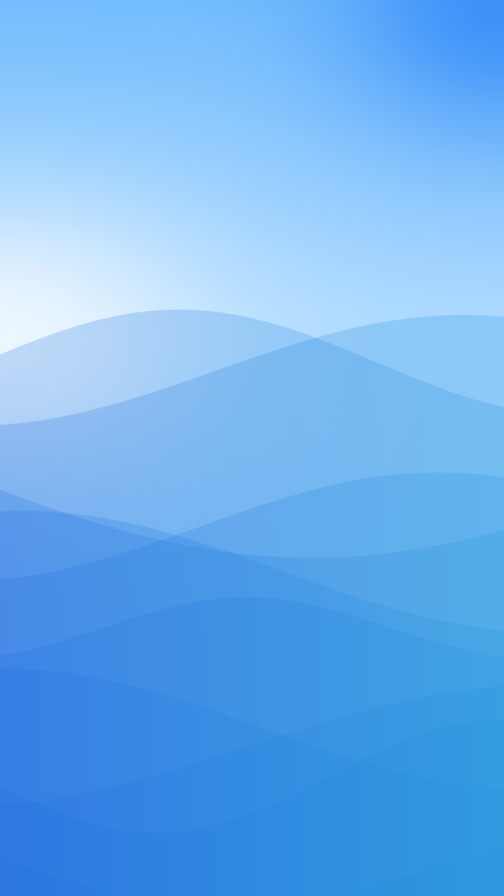
Reproduce this background procedurally as a Shadertoy shader.

```glsl
// Translucent blue waves layered beneath a pale sky.
// The sky is a vertical gradient with two soft glows; each wave is a cosine
// whose underside is tinted, so overlapping waves grow deeper in colour.

const vec3 ZENITH     = vec3(0.45, 0.74, 0.99);
const vec3 HORIZON    = vec3(0.67, 0.85, 1.00);
const vec3 HAZE       = vec3(1.00, 1.00, 1.00);
const vec3 DEEP_SKY   = vec3(0.20, 0.54, 0.97);
const vec3 WATER_LEFT  = vec3(0.13, 0.43, 0.87);
const vec3 WATER_RIGHT = vec3(0.14, 0.58, 0.86);
const float WAVE_OPACITY = 0.23;
const int WAVE_COUNT = 10;

// Each wave: mean height, amplitude, angular frequency, crest position.
// A negative amplitude makes the last value the trough position.
const vec4 WAVES[WAVE_COUNT] = vec4[WAVE_COUNT](
    vec4(0.5955,  0.059, 4.0, 0.355),
    vec4(0.5865,  0.062, 3.2, 0.92),
    vec4(0.4896, -0.112, 2.0, 0.62),
    vec4(0.3620,  0.068, 3.0, 0.04),
    vec4(0.4117,  0.061, 3.3, 0.87),
    vec4(0.2993,  0.034, 5.5, 0.49),
    vec4(0.1870,  0.067, 3.0, 0.00),
    vec4(0.1680,  0.068, 2.7, 1.08),
    vec4(0.1335, -0.0635, 4.6, 0.31),
    vec4(0.0220, -0.040, 4.5, 0.46)
);

// Soft elliptical falloff around a centre
float glow(vec2 p, vec2 centre, vec2 radius) {
    vec2 d = (p - centre) / radius;
    return exp(-dot(d, d));
}

float waveHeight(float x, vec4 wave) {
    return wave.x + wave.y * cos(wave.z * (x - wave.w));
}

// Smooth coverage of the area below a wave
float waveMask(vec2 p, vec4 wave, float softness) {
    return smoothstep(-softness, softness, waveHeight(p.x, wave) - p.y);
}

vec3 skyColour(vec2 p) {
    vec3 sky = mix(HORIZON, ZENITH, clamp((p.y - 0.65) / 0.35, 0.0, 1.0));
    sky = mix(sky, HAZE, 0.76 * glow(p, vec2(0.0, 0.62), vec2(0.44, 0.17)));
    return mix(sky, DEEP_SKY, 0.85 * glow(p, vec2(1.0), vec2(0.32, 0.155)));
}

void mainImage(out vec4 fragColor, in vec2 fragCoord) {
    vec2 uv = fragCoord / iResolution.xy;
    float softness = 0.9 / iResolution.y;

    vec3 colour = skyColour(uv);
    vec3 water = mix(WATER_LEFT, WATER_RIGHT, uv.x);

    // Tint everything below each wave
    for (int i = 0; i < WAVE_COUNT; i++) {
        float mask = waveMask(uv, WAVES[i], softness);
        colour = mix(colour, water, WAVE_OPACITY * mask);
    }

    fragColor = vec4(colour, 1.0);
}
```
